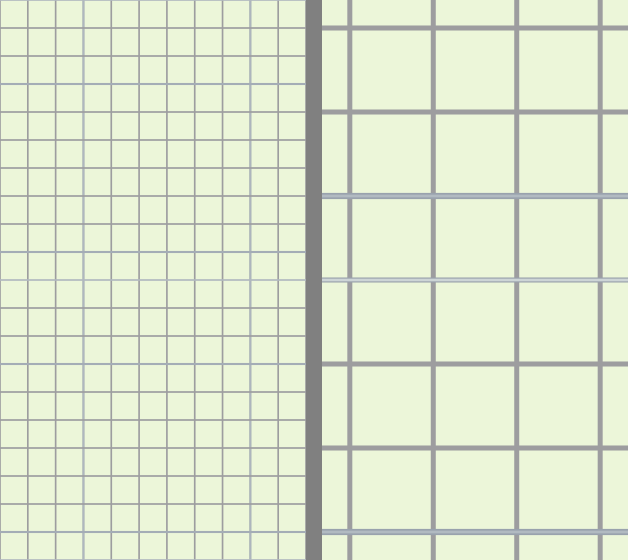
Left, the full canvas; right, a detail of the centre.
Write a Shadertoy shader that draws this pattern.

```glsl
// Pale green square tiles, 11 across and 20 down, divided by thin grey rules.
// Each rule is a smoothed band around the nearest cell boundary; a periodic
// few become bluish seams with a paler core. Everything scales with the canvas.

const vec2 CELLS = vec2(11.0, 20.0);
const vec3 TILE_COLOR = vec3(0.925, 0.966, 0.852);
const vec3 RULE_COLOR = vec3(0.615, 0.615, 0.625);
const vec3 SEAM_COLOR = vec3(0.600, 0.635, 0.680);
const vec3 CORE_COLOR = vec3(0.840, 0.870, 0.870);

// Widths are fractions of one cell
const float RULE_HALF = 0.030;
const float SEAM_HALF = 0.037;
const float CORE_HALF = 0.016;

// Core brightness of ordinary seams and of the palest ones
const float SEAM_PALENESS = 0.40;
const float FULL_PALENESS = 0.85;

float band(float dist, float halfWidth, float pixel) {
    return clamp((halfWidth - abs(dist)) / pixel + 0.5, 0.0, 1.0);
}

// 1 where the boundary number falls on the given phase of a period
float onPhase(float index, float period, float phase) {
    return 1.0 - step(0.5, abs(mod(index + 0.5, period) - 0.5 - phase));
}

vec3 drawRule(vec3 base, float dist, float pixel, float seam, float paleness) {
    float halfWidth = mix(RULE_HALF, SEAM_HALF, seam);
    vec3 ink = mix(RULE_COLOR, SEAM_COLOR, max(seam, paleness));
    float core = band(dist, CORE_HALF, pixel);
    ink = mix(ink, CORE_COLOR, core * paleness);
    return mix(base, ink, band(dist, halfWidth, pixel));
}

void mainImage(out vec4 fragColor, in vec2 fragCoord) {
    // Cell coordinates, counted from the upper left
    vec2 uv = fragCoord / iResolution.xy;
    vec2 grid = vec2(uv.x, 1.0 - uv.y) * CELLS;
    vec2 pixel = CELLS / iResolution.xy;
    vec2 index = floor(grid + 0.5);
    vec2 dist = grid - index;

    // Seams recur at their own intervals in each direction
    float columnSeam = onPhase(index.x, 6.0, 3.0);
    float rowSeam = onPhase(index.y, 10.0, 3.0) + onPhase(index.y, 10.0, 9.0);
    float paleRow = onPhase(index.y, 10.0, 0.0);
    float rowPaleness = SEAM_PALENESS * rowSeam + FULL_PALENESS * paleRow;

    vec3 color = TILE_COLOR;
    color = drawRule(color, dist.x, pixel.x, columnSeam, SEAM_PALENESS * columnSeam);
    color = drawRule(color, dist.y, pixel.y, rowSeam, rowPaleness);
    fragColor = vec4(color, 1.0);
}
```
